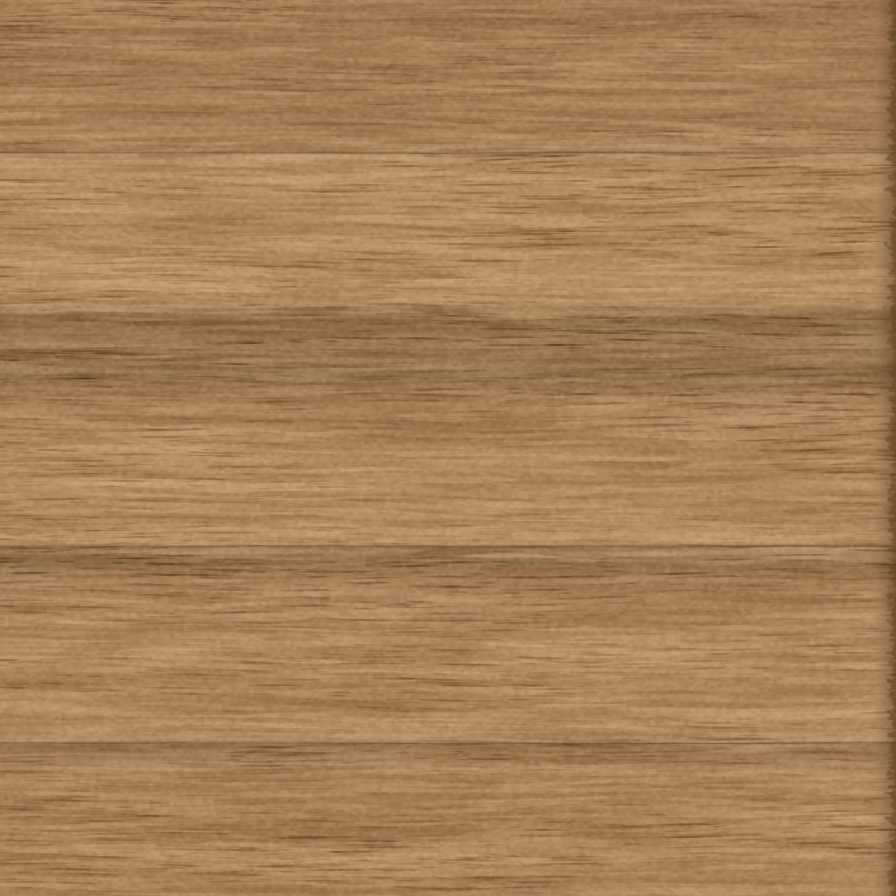
Write a WebGL 1 fragment shader that draws this texture.

```glsl
precision highp float;
uniform vec2 u_resolution;

vec2 hash2(vec2 p) {
  vec3 q = fract(p.xyx * vec3(0.1031, 0.1030, 0.0973));
  q += dot(q, q.yzx + 33.33);
  return fract((q.xx + q.yz) * q.zy);
}

// Cellular noise: x = nearest distance, y = its random id, z = blended cell values
vec3 cells(vec2 p) {
  vec2 base = floor(p);
  float nearest = 9.0, id = 0.0, sum = 0.0, weight = 0.0;
  for (int j = -1; j <= 1; j++) {
    for (int i = -1; i <= 1; i++) {
      vec2 cell = base + vec2(float(i), float(j));
      vec2 rnd = hash2(cell + 57.0);
      float value = hash2(cell + 211.0).x;
      float d = length(cell + rnd - p);
      float w = exp(-6.0 * d * d);
      sum += w * value;
      weight += w;
      if (d < nearest) {
        nearest = d;
        id = value;
      }
    }
  }
  return vec3(nearest, id, sum / weight);
}

// Short dark fibres, kept only in a share of the cells
float pores(vec2 p, float share) {
  vec3 c = cells(p);
  return smoothstep(0.55, 0.1, c.x) * smoothstep(1.0 - share, 1.25 - share, c.y);
}

float band(float y, float center, float width) {
  float d = (y - center) / width;
  return exp(-d * d);
}

void main() {
  vec2 uv = gl_FragCoord.xy / u_resolution;
  float row = (uv.y - 0.171) / 0.2195;
  float board = floor(row);
  float h = fract(row);

  // Gently wavy grain, shifted on each board
  vec2 g = uv + vec2(board * 3.7 + 9.0, 2.0);
  g.y += 0.003 * sin(g.x * 4.0 + g.y * 17.0) + 0.001 * sin(g.x * 17.0 - g.y * 61.0);
  float broad = cells(g * vec2(1.6, 32.0)).z - 0.5;
  float medium = cells(g * vec2(4.5, 100.0)).z - 0.5;
  float fine = cells(g * vec2(13.0, 260.0) + 31.0).z - 0.5;
  float speck = cells(uv * vec2(190.0, 290.0)).z - 0.5;
  float wavy = uv.y + 0.014 * broad + 0.012 * medium + 0.006 * fine;

  // Board tone, from pale tan to reddish brown
  float tone = 0.3;
  if (board > 2.5) tone = 0.72;
  else if (board > 1.5) tone = 0.12 + 0.25 * smoothstep(0.4, 0.0, h);
  else if (board > 0.5) tone = 0.22 + 0.5 * smoothstep(0.35, 0.9, h);
  else if (board > -0.5) tone = 0.32 + 0.38 * smoothstep(0.35, 0.95, h);
  else tone += 0.25 * smoothstep(0.7, 1.0, h);
  vec3 color = mix(vec3(0.700, 0.548, 0.382), vec3(0.622, 0.462, 0.310), tone);

  // Olive heartwood bands beside the joints
  float olive = 0.5 * band(wavy, 0.640, 0.014) + 0.6 * band(wavy, 0.581, 0.014);
  olive += 0.4 * band(wavy, 0.611, 0.022);
  olive += 0.62 * band(wavy, 0.371, 0.012) * step(uv.y, 0.3905);
  olive += 0.35 * band(wavy, 0.161, 0.009) * step(uv.y, 0.171);
  color = mix(color, vec3(0.505, 0.390, 0.245), clamp(olive, 0.0, 0.9));
  float sapwood = 0.5 * band(wavy, 0.608, 0.008) + 0.6 * band(uv.y, 0.384, 0.005);
  color = mix(color, vec3(0.625, 0.505, 0.335), sapwood);
  color += 0.012 * sapwood * sin(uv.x * 620.0 + 2.0 * sin(uv.x * 47.0));

  // Grain streaks and fibres
  color += vec3(0.040, 0.043, 0.041) * broad;
  color += vec3(0.070, 0.073, 0.068) * medium;
  color += vec3(0.095, 0.097, 0.092) * fine + 0.060 * speck;
  float clusters = smoothstep(-0.3, 0.3, cells(g * vec2(2.5, 24.0) + 5.0).z - 0.5);
  float fibres = pores(g * vec2(11.0, 270.0), 0.42) * (0.3 + 0.7 * clusters);
  fibres += 0.75 * pores(g * vec2(30.0, 310.0) + 71.0, 0.32) * (0.25 + 0.75 * clusters);
  color += 0.008 - vec3(0.120, 0.116, 0.098) * fibres;

  // Hairline joints, faint inside the olive band
  float joint = min(h, 1.0 - h) * 0.2195;
  float strength = (0.15 + 0.25 * medium) * (1.0 - 0.7 * band(uv.y, 0.61, 0.02));
  color *= 1.0 - strength * smoothstep(0.0024, 0.0004, joint);

  // Worn rounded edge on the right
  float edge = uv.x + 0.010 * speck + 0.008 * fine;
  color *= 1.0 - 0.10 * smoothstep(0.976, 0.988, edge);
  color = mix(color, vec3(0.37, 0.245, 0.115), 0.7 * smoothstep(0.988, 1.0, edge));

  gl_FragColor = vec4(clamp(color, 0.0, 1.0), 1.0);
}
```
